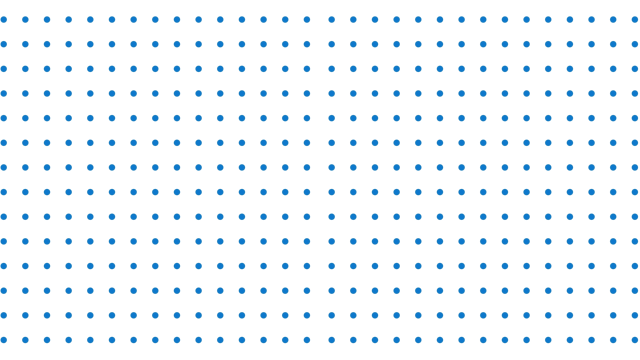
Reproduce this pattern procedurally as a WebGL 2 fragment shader.

```glsl
#version 300 es
precision highp float;
// A regular grid of small blue dots on white: two mirrored blocks of columns
// meet at a slightly wider seam. Each pixel finds its nearest dot by rounding
// to the grid, then shades the distance to it. Lengths are in canvas heights.

#define COLUMNS 15.0        // dots across each block
#define ROWS 14.0           // dots down
#define PITCH vec2(0.06016, 0.06847)
#define SEAM_X -0.0020      // seam offset from the canvas centre
#define HALF_GAP 0.0344     // seam to the nearest column
#define BOTTOM_ROW 0.0556   // height of the lowest row
#define RADIUS 0.0088
#define RIM_WIDTH 0.0035
#define PAPER vec3(1.0)
#define DOT_CORE vec3(0.05, 0.47, 0.80)
#define DOT_RIM vec3(0.09, 0.48, 0.72)

uniform vec2 u_resolution;
out vec4 fragColor;

// Distance from p to the centre of the nearest dot
float nearestDot(vec2 p) {
    vec2 fromFirst = vec2(abs(p.x - SEAM_X) - HALF_GAP, p.y - BOTTOM_ROW);
    vec2 cell = floor(fromFirst / PITCH + 0.5);
    cell = clamp(cell, vec2(0.0), vec2(COLUMNS, ROWS) - 1.0);
    return length(fromFirst - cell * PITCH);
}

void main() {
    // Centred across, zero at the bottom edge
    vec2 p = (gl_FragCoord.xy - vec2(0.5 * u_resolution.x, 0.0)) / u_resolution.y;
    float pixel = 1.0 / u_resolution.y;
    float edge = nearestDot(p) - RADIUS;

    // Smooth outline with a slightly duller rim
    float coverage = 1.0 - smoothstep(-0.75 * pixel, 0.75 * pixel, edge);
    float rim = smoothstep(-RIM_WIDTH, 0.0, edge);
    vec3 ink = mix(DOT_CORE, DOT_RIM, rim);

    fragColor = vec4(mix(PAPER, ink, coverage), 1.0);
}
```
